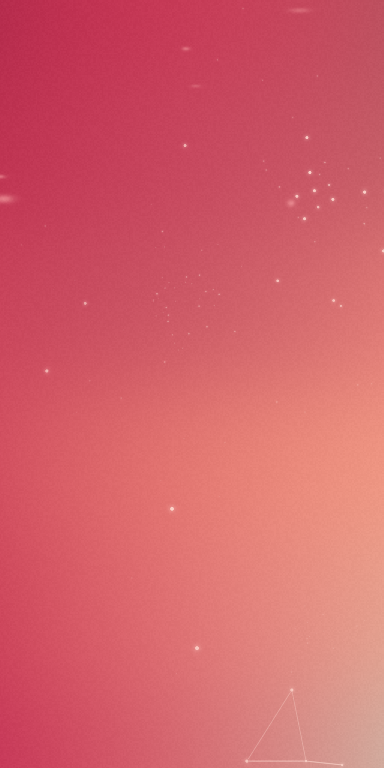
Reproduce this background procedurally as a Shadertoy shader.

```glsl
// A crimson to coral dusk sky with drifting stars and a thin constellation.
// A smooth colour mesh forms the sky; hashed loops scatter stars and dust,
// and segment distances draw the constellation. Units: canvas width = 1.

const vec3 STAR_COLOR = vec3(1.0, 0.86, 0.82);
const vec3 MIST_COLOR = vec3(0.94, 0.58, 0.60);
const int ROWS = 6;

float hash(vec2 p) {
    vec3 q = fract(vec3(p.xyx) * 0.1031);
    q += dot(q, q.yzx + 33.33);
    return fract((q.x + q.y) * q.z);
}

// Sky: a parabola across each row, Gaussian blending between rows
vec3 skyColor(vec2 uv) {
    vec3 leftSide[ROWS] = vec3[ROWS](
        vec3(0.78, 0.22, 0.35), vec3(0.81, 0.28, 0.36), vec3(0.83, 0.32, 0.38),
        vec3(0.79, 0.27, 0.36), vec3(0.75, 0.20, 0.32), vec3(0.71, 0.17, 0.30));
    vec3 middle[ROWS] = vec3[ROWS](
        vec3(0.83, 0.42, 0.45), vec3(0.88, 0.46, 0.46), vec3(0.90, 0.48, 0.45),
        vec3(0.80, 0.35, 0.40), vec3(0.78, 0.28, 0.37), vec3(0.78, 0.23, 0.34));
    vec3 rightSide[ROWS] = vec3[ROWS](
        vec3(0.81, 0.67, 0.62), vec3(0.90, 0.62, 0.55), vec3(0.94, 0.59, 0.51),
        vec3(0.87, 0.47, 0.46), vec3(0.77, 0.36, 0.40), vec3(0.74, 0.31, 0.37));
    float x = uv.x;
    vec3 across = vec3((1.0 - x) * (1.0 - 2.0 * x), 4.0 * x * (1.0 - x), x * (2.0 * x - 1.0));
    vec3 sum = vec3(0.0);
    float total = 0.0;
    for (int i = 0; i < ROWS; i++) {
        float d = (uv.y - float(i) / float(ROWS - 1)) / 0.13;
        float weight = exp(-d * d);
        sum += weight * (across.x * leftSide[i] + across.y * middle[i] + across.z * rightSide[i]);
        total += weight;
    }
    return sum / total;
}

// Solid core with a faint halo
float star(vec2 p, vec2 center, float radius, float pixel) {
    float d = length(p - center);
    float core = 1.0 - smoothstep(radius - 0.5 * pixel, radius + 0.7 * pixel, d);
    return max(core, 0.3 * exp(-d * d / (4.0 * radius * radius)));
}

// Hashed stars, denser toward the centre of the cluster
float scatter(vec2 p, vec2 center, vec2 spread, int count, float radius, float seed, float pixel) {
    float light = 0.0;
    for (int i = 0; i < count; i++) {
        vec2 id = vec2(float(i) + 1.0, seed);
        vec2 a = vec2(hash(id), hash(id + 17.3));
        vec2 b = vec2(hash(id + 41.7), hash(id + 73.1));
        float size = hash(id + 97.9);
        float glow = star(p, center + (a + b - 1.0) * spread, radius * mix(0.4, 1.0, size * size), pixel);
        light = max(light, glow * mix(0.3, 1.0, size));
    }
    return light;
}

float line(vec2 p, vec2 a, vec2 b, float width, float pixel) {
    vec2 ab = b - a;
    float t = clamp(dot(p - a, ab) / dot(ab, ab), 0.0, 1.0);
    return 1.0 - smoothstep(width - 0.5 * pixel, width + 0.7 * pixel, length(p - a - ab * t));
}

float mist(vec2 p, vec2 center, vec2 size) {
    vec2 d = (p - center) / size;
    return exp(-dot(d, d));
}

float constellation(vec2 p, float pixel) {
    vec2 apex = vec2(0.760, 0.203), west = vec2(0.643, 0.018);
    vec2 base = vec2(0.797, 0.018), east = vec2(0.891, 0.008);
    float sides = max(line(p, apex, west, 0.0008, pixel), line(p, apex, base, 0.0008, pixel));
    float floorLine = max(line(p, west, base, 0.0012, pixel), line(p, base, east, 0.0012, pixel));
    float nodes = max(star(p, apex, 0.004, pixel), star(p, west, 0.004, pixel));
    nodes = max(nodes, max(star(p, base, 0.003, pixel), star(p, east, 0.003, pixel)));
    return max(0.8 * nodes, max(0.4 * sides, 0.65 * floorLine));
}

void mainImage(out vec4 fragColor, in vec2 fragCoord) {
    vec2 uv = fragCoord / iResolution.xy;
    vec2 p = fragCoord / iResolution.x;
    float pixel = 1.0 / iResolution.x;
    vec3 color = skyColor(uv);

    // Soft wisps
    float wisps = mist(p, vec2(0.010, 1.482), vec2(0.025, 0.010));
    wisps += 0.8 * mist(p, vec2(0.0, 1.540), vec2(0.014, 0.005));
    wisps += 0.8 * mist(p, vec2(0.484, 1.873), vec2(0.010, 0.005));
    wisps += 0.5 * mist(p, vec2(0.510, 1.776), vec2(0.012, 0.004));
    wisps += 0.6 * mist(p, vec2(0.780, 1.973), vec2(0.025, 0.006));
    wisps += mist(p, vec2(0.758, 1.471), vec2(0.010, 0.009));
    color = mix(color, MIST_COLOR, 0.75 * min(wisps, 1.0));

    // Star cluster, central dust, low dust and sparse specks
    float light = scatter(p, vec2(0.87, 1.45), vec2(0.22, 0.30), 26, 0.0042, 3.0, pixel);
    light = max(light, 0.5 * scatter(p, vec2(0.50, 1.22), vec2(0.15, 0.20), 36, 0.0020, 11.0, pixel));
    light = max(light, 0.3 * scatter(p, vec2(0.86, 0.34), vec2(0.12, 0.10), 14, 0.0018, 23.0, pixel));
    light = max(light, 0.3 * scatter(p, vec2(0.50, 1.10), vec2(0.60, 1.00), 40, 0.0020, 37.0, pixel));

    // Lone bright stars
    light = max(light, star(p, vec2(0.448, 0.675), 0.0048, pixel));
    light = max(light, 0.9 * star(p, vec2(0.513, 0.312), 0.0050, pixel));
    light = max(light, 0.8 * star(p, vec2(0.122, 1.034), 0.0040, pixel));
    light = max(light, 0.7 * star(p, vec2(0.222, 1.210), 0.0036, pixel));
    light = max(light, 0.8 * star(p, vec2(0.482, 1.621), 0.0038, pixel));
    light = max(light, constellation(p, pixel));
    color = mix(color, STAR_COLOR, 0.9 * light);

    // Fine grain
    color += 0.02 * (hash(floor(p * 256.0)) - 0.5);
    fragColor = vec4(clamp(color, 0.0, 1.0), 1.0);
}
```
